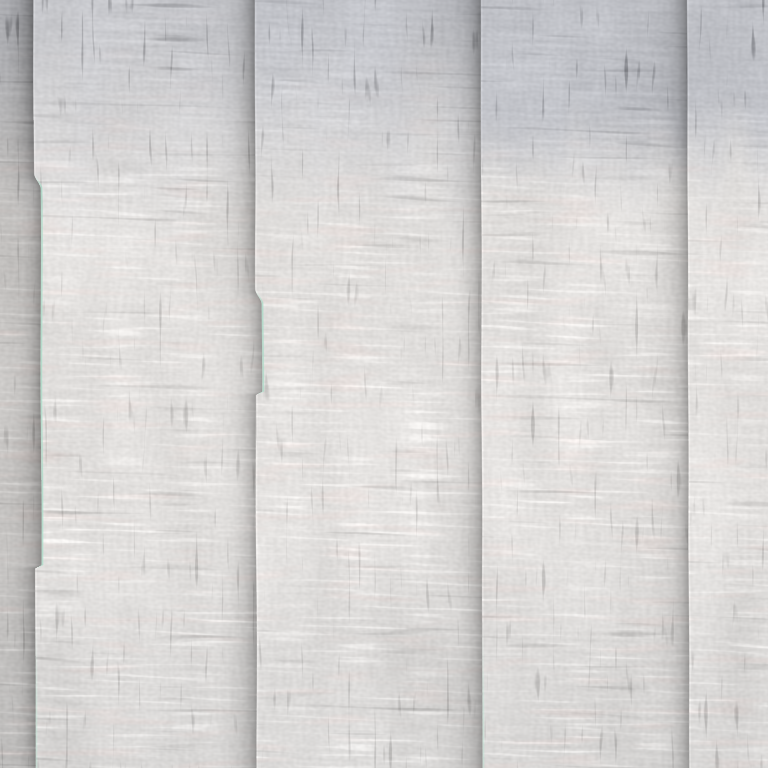
Reproduce this texture procedurally as a WebGL 1 fragment shader.

```glsl
precision highp float;
// Pale woven fabric blinds: overlapping vertical slats with shadowed, notched edges.
uniform vec2 u_resolution;

#define FIRST_EDGE 0.045
#define SLAT_PITCH 0.2837
#define NOTCH_DEPTH 0.0085
#define SHADOW_WIDTH 0.013
#define SHADOW_STRENGTH 0.25
#define LIP_WIDTH 0.0022
#define THREADS 185.0
#define THREAD_TILT 0.03
#define WARM_CLOTH vec3(0.892, 0.884, 0.876)
#define COOL_CLOTH vec3(0.755, 0.762, 0.785)
#define EDGE_TINT vec3(0.64, 0.84, 0.76)

vec2 gradientAt(vec2 cell) {
  vec3 q = fract(cell.xyx * vec3(0.1031, 0.1030, 0.0973));
  q += dot(q, q.yzx + 33.33);
  float angle = 6.2832 * fract((q.x + q.y) * q.z);
  return vec2(cos(angle), sin(angle));
}

// Gradient noise, roughly -0.7 to 0.7
float noise(vec2 p) {
  vec2 i = floor(p), f = p - i;
  vec2 w = f * f * f * (f * (f * 6.0 - 15.0) + 10.0);
  float a = dot(gradientAt(i), f);
  float b = dot(gradientAt(i + vec2(1.0, 0.0)), f - vec2(1.0, 0.0));
  float c = dot(gradientAt(i + vec2(0.0, 1.0)), f - vec2(0.0, 1.0));
  float d = dot(gradientAt(i + 1.0), f - 1.0);
  return mix(mix(a, b, w.x), mix(c, d, w.x), w.y);
}

// Notches shrink from slat to slat and vanish after the second
float notchMask(float slat, float y) {
  float halfHeight = 0.252 - 0.188 * slat;
  float fromCentre = y - 0.514 - 0.038 * slat;
  return smoothstep(-0.003, 0.003, fromCentre + halfHeight)
       * (1.0 - smoothstep(-0.012, 0.008, fromCentre - halfHeight));
}

// Left edge of a slat, with uneven spacing and a slight drift
float slatEdge(float slat, float y) {
  float uneven = slat * (3.0 - slat) * (0.00515 * slat - 0.003);
  float drift = 0.003 * (0.5 - y) + 0.0015 * noise(vec2(slat * 7.3, y * 5.0));
  return FIRST_EDGE + SLAT_PITCH * slat + uneven + drift
       + NOTCH_DEPTH * notchMask(slat, y);
}

// Brightness change from crossing threads, slubs and grain
float weave(vec2 p, float slat) {
  vec2 q = vec2(p.x, p.y + THREAD_TILT * p.x) + slat * vec2(3.7, 5.3);
  float patches = 0.65 + 0.8 * noise(q * vec2(6.0, 9.0));
  float weft = noise(q * vec2(11.0, THREADS));
  float slub = noise(q * vec2(7.0, THREADS * 0.62) + 31.0);
  float warp = noise(q.yx * vec2(15.0, THREADS * 0.8) + 57.0);
  float fineWarp = noise(q.yx * vec2(34.0, THREADS) + 83.0);
  float grain = noise(q * vec2(150.0, 230.0) + 11.0);
  float topwards = smoothstep(0.55, 1.0, p.y);
  float shade = 0.055 * weft * patches + 0.022 * fineWarp + 0.032 * grain;
  shade -= 0.13 * smoothstep(0.30, 0.60, slub) * patches;
  shade -= (0.12 + 0.06 * topwards) * smoothstep(0.32, 0.60, warp);
  shade += 0.06 * smoothstep(0.15, 0.50, weft) * patches * (1.0 - topwards);
  return shade;
}

// Cloth tone: cool at the top, warm and bright in the middle
vec3 clothColor(vec2 p, float slat) {
  float folds = noise(vec2(p.x * 22.0, p.y * 3.5) + slat * 9.1);
  float blotches = noise(p * vec2(9.0, 7.0) + slat * 4.7);
  float fadeStart = mix(0.66, 0.72, step(2.5, slat));
  float fadeEnd = mix(1.02, 0.87, step(2.5, slat));
  float cool = smoothstep(fadeStart, fadeEnd, p.y + 0.07 * folds);
  cool *= 0.82 + 0.18 * step(1.5, slat);
  vec3 color = mix(WARM_CLOTH, COOL_CLOTH, cool);
  color += 0.035 * folds + 0.03 * blotches;
  color -= vec3(0.04, 0.037, 0.034) * (1.0 - smoothstep(0.0, 0.4, p.y));
  color -= 0.09 * (1.0 - step(0.5, slat));
  float blush = smoothstep(0.1, 0.5, noise(p * vec2(10.0, 75.0) + 19.0));
  return color + vec3(0.012, -0.006, -0.008) * blush * (1.0 - cool);
}

void main() {
  vec2 p = gl_FragCoord.xy / u_resolution;
  float soft = 0.8 / u_resolution.x;
  float slat = 0.0, shadow = 0.0, lip = 0.0, tint = 0.0;

  // Gather the slat index, cast shadows and lit lips
  for (int n = 0; n < 5; n++) {
    float i = float(n);
    float beyond = p.x - slatEdge(i, p.y);
    float cover = smoothstep(-soft, soft, beyond);
    float gap = max(-beyond, 0.0);
    slat += step(0.0, beyond);
    float falloff = exp(-gap / SHADOW_WIDTH) + 0.25 * exp(-gap / (SHADOW_WIDTH * 3.0));
    shadow += (1.0 - cover) * falloff;
    float line = cover * (1.0 - smoothstep(LIP_WIDTH * 0.5, LIP_WIDTH * 1.5, beyond));
    lip += line;
    float lowTint = 0.5 * (1.0 - smoothstep(0.05, 0.2, p.y)) * (1.0 - mod(i, 2.0));
    tint += line * max(notchMask(i, p.y), lowTint);
  }

  vec3 color = clothColor(p, slat) + weave(p, slat);
  float depth = SHADOW_STRENGTH * (1.0 + 0.25 * smoothstep(0.6, 1.0, p.y));
  color *= 1.0 - depth * shadow;
  color += 0.04 * lip;
  color = mix(color, EDGE_TINT, 0.75 * clamp(tint, 0.0, 1.0));
  gl_FragColor = vec4(clamp(color, 0.0, 1.0), 1.0);
}
```
